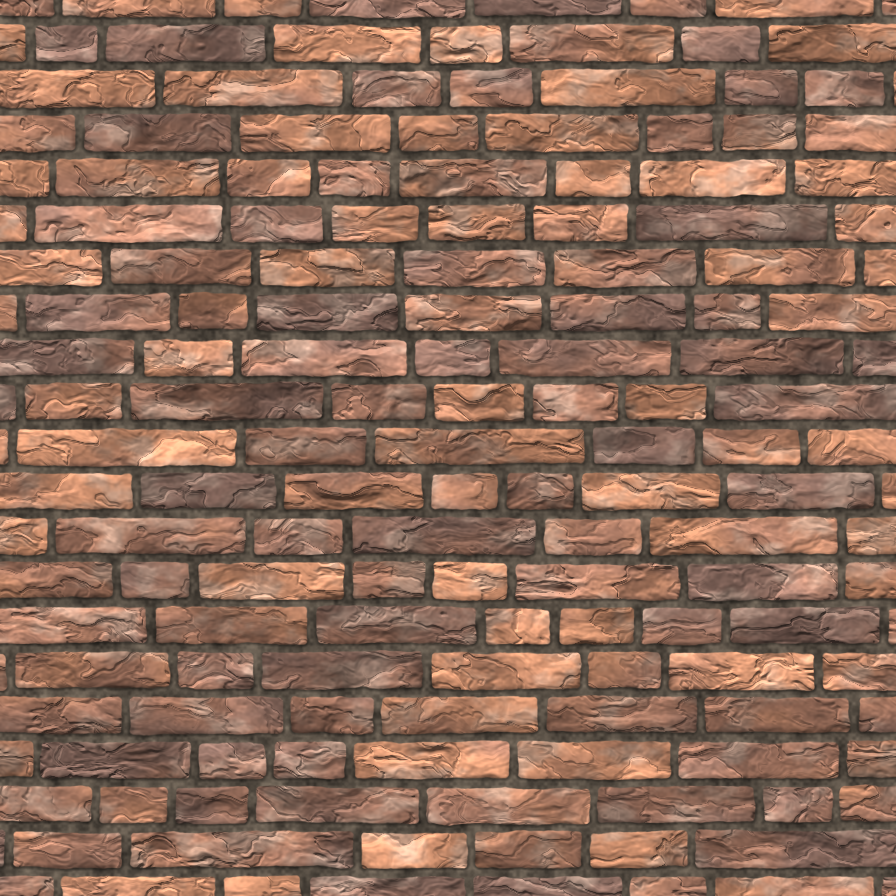
Give the GLSL for this texture, as a WebGL 1 fragment shader.

```glsl
precision highp float;
// Weathered brick wall: twenty courses of long and short bricks in random order.
// Each course is split by summed widths; every brick is a rough rounded box
// with its own tint, creased relief lit from above, and recessed grey mortar.
uniform vec2 u_resolution;

#define COURSES 20.0
#define COURSE_SHIFT 0.47
#define BRICKS_MAX 7
#define JOINT 0.0088
#define CORNER 0.0045
#define EDGE_ROUGHNESS 0.0050
#define RELIEF 2.3
#define CREASE_DEPTH 0.13
#define PLUM vec3(0.49, 0.38, 0.34)
#define RUSSET vec3(0.60, 0.43, 0.355)
#define ORANGE vec3(0.73, 0.51, 0.39)
#define MORTAR vec3(0.34, 0.305, 0.265)

float hash(vec2 p) {
  return fract(sin(dot(p, vec2(127.1, 311.7))) * 43758.5);
}

// Value noise that repeats after "period" lattice cells
float noise(vec2 p, vec2 period) {
  vec2 i = floor(p), f = fract(p);
  f = f * f * (3.0 - 2.0 * f);
  vec2 a = mod(i, period), b = mod(i + 1.0, period);
  return mix(mix(hash(a), hash(vec2(b.x, a.y)), f.x),
             mix(hash(vec2(a.x, b.y)), hash(b), f.x), f.y);
}

float fbm(vec2 uv, vec2 cells) {
  float sum = 0.0, amp = 0.5;
  for (int k = 0; k < 4; k++) {
    sum += amp * noise(uv * cells, cells);
    cells *= 2.0;
    amp *= 0.5;
  }
  return sum / 0.9375;
}

// Width of one brick in header units; the seventh is sometimes absent
float brickUnits(float row, float i) {
  float r = hash(vec2(row * 1.7 + 3.0, i * 5.3 + 1.0));
  if (i > 5.5) return step(0.5, r);
  float header = step(r, mix(0.12, 0.65, mod(i, 2.0)));
  return 2.0 - header + 0.25 * (hash(vec2(i + 9.0, row + 4.0)) - 0.5);
}

// Returns the left edge, width and index of the brick at x
vec3 findBrick(float row, float x) {
  float total = 0.0, left = 0.0;
  for (int i = 0; i < BRICKS_MAX; i++) total += brickUnits(row, float(i));
  vec3 brick = vec3(0.0, 1.0, 0.0);
  for (int i = 0; i < BRICKS_MAX; i++) {
    float w = brickUnits(row, float(i)) / total;
    if (x >= left && x < left + w) brick = vec3(left, w, float(i));
    left += w;
  }
  return brick;
}

// Folded clay surface with thin winding cracks
float relief(vec2 uv) {
  vec2 warp = vec2(fbm(uv, vec2(14.0, 26.0)), fbm(uv + 0.37, vec2(18.0, 30.0))) - 0.5;
  float h = fbm(uv + warp * vec2(0.07, 0.05), vec2(20.0, 44.0));
  float crease = 1.0 - smoothstep(0.0, 0.045, abs(h - 0.5));
  return h - CREASE_DEPTH * crease;
}

void main() {
  vec2 uv = gl_FragCoord.xy / u_resolution;
  float px = 1.0 / u_resolution.y;

  // Course and brick lookup, with slightly wavy bed joints
  float wave = (noise(uv * vec2(9.0, 20.0), vec2(9.0, 20.0)) - 0.5) * 0.003;
  float y = (uv.y + wave) * COURSES + COURSE_SHIFT;
  float row = mod(floor(y), COURSES);
  float x = fract(uv.x + hash(vec2(row, 7.3)));
  vec3 brick = findBrick(row, x);
  vec2 id = vec2(row + 1.0, brick.z + 1.0);
  float tint = hash(id), rough = hash(id + 17.3), tone = hash(id + 41.9);
  vec2 seed = vec2(tint, rough);

  // Rounded box with an irregular outline
  vec2 q = vec2(x - brick.x - brick.y * 0.5, (fract(y) - 0.5) / COURSES);
  q.y += (tone - 0.5) * 0.0016;
  vec2 halfSize = vec2(brick.y, 1.0 / COURSES) * 0.5 - JOINT * 0.5;
  halfSize -= vec2(hash(id + 5.1), hash(id + 8.7)) * 0.0011;
  vec2 corner = abs(q) - halfSize + CORNER;
  float d = length(max(corner, 0.0)) + min(max(corner.x, corner.y), 0.0) - CORNER;
  d += (fbm(uv + seed, vec2(48.0, 60.0)) - 0.5) * EDGE_ROUGHNESS;
  float side = clamp(q.y / halfSize.y, -1.0, 1.0);

  // Fired clay: tint per brick, blotches within it
  float blotch = fbm(uv + seed, vec2(9.0, 16.0)) - 0.5;
  float fire = clamp(tint + blotch * 1.3, 0.0, 1.0);
  vec3 clay = mix(PLUM, RUSSET, smoothstep(0.0, 0.55, fire));
  clay = mix(clay, ORANGE, smoothstep(0.5, 1.0, fire));
  float dust = smoothstep(0.48, 0.78, fbm(uv + seed.yx, vec2(26.0, 38.0)));
  clay = mix(clay, vec3(0.69, 0.60, 0.54), dust * 0.55);
  clay *= mix(0.88, 1.12, tone);

  // Light from above on the relief and the worn rim
  vec2 s = uv + seed;
  float h = relief(s);
  float slope = h - relief(s + vec2(-0.0012, 0.0028));
  float craggy = mix(0.55, 1.15, rough);
  float light = 1.0 + RELIEF * craggy * slope + 0.9 * (h - 0.47);
  float rim = smoothstep(-0.006, 0.0, d);
  light += rim * (0.16 * side - 0.08);
  float grain = noise(uv * 256.0, vec2(256.0)) - 0.5;
  clay *= clamp(light, 0.42, 1.45) * (1.0 + 0.12 * grain);

  // Sandy mortar, shadowed under bricks and lit along their upper ledges
  float sand = fbm(uv, vec2(64.0)) - 0.5;
  vec3 mortar = MORTAR * (1.0 + 0.9 * sand + 0.25 * grain);
  float contact = 1.0 - smoothstep(0.0, JOINT * 0.5, d);
  mortar *= 1.0 + contact * (0.22 * side - 0.16);

  float cover = 1.0 - smoothstep(-max(px, 0.0009), max(px, 0.0009), d);
  gl_FragColor = vec4(mix(mortar, clay, cover), 1.0);
}
```
